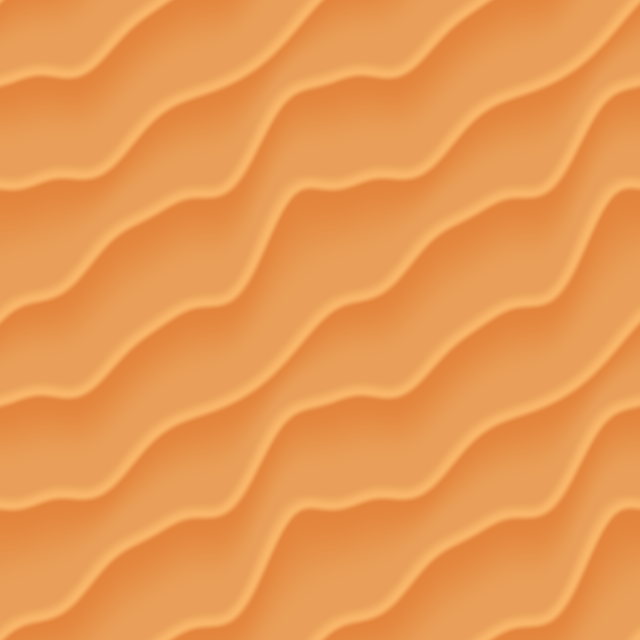
This pattern is drawn by a WebGL 2 fragment shader. Its source:

```glsl
#version 300 es
precision highp float;

uniform vec2 u_resolution;
out vec4 outColor;

const float TAU = 6.2831853;
const float REPEATS = 2.0;
const float RIDGES = 3.0;        // one curve winds through three tiles before closing
const int HARMONICS = 12;

const vec3 SAND = vec3(0.914, 0.625, 0.348);
const vec3 SHADE = vec3(0.892, 0.520, 0.235);
const vec3 CREST = vec3(0.975, 0.708, 0.410);

// Cosine and sine amplitudes of the layered waves
const vec2 WAVES[HARMONICS] = vec2[HARMONICS](
    vec2(0.0145, 0.0601), vec2(-0.0758, -0.0224), vec2(-0.1017, 0.0),
    vec2(-0.0183, 0.0575), vec2(-0.0453, -0.0333), vec2(-0.1163, 0.0343),
    vec2(0.0128, 0.004), vec2(0.001, 0.0265), vec2(0.0139, 0.0245),
    vec2(0.0183, 0.002), vec2(0.0005, 0.0338), vec2(0.0193, 0.0));

// Height (x) and slope (y) of the ridge curve at s
vec2 ridgeCurve(float s) {
    vec2 wave = vec2(0.0);
    for (int i = 0; i < HARMONICS; i++) {
        float frequency = TAU * float(i + 1) / RIDGES;
        float c = cos(frequency * s);
        float n = sin(frequency * s);
        wave.x += dot(WAVES[i], vec2(c, n));
        wave.y += frequency * dot(WAVES[i], vec2(-n, c));
    }
    return (vec2(2.0 * s - 2.017, 2.0) - wave) / RIDGES;
}

// Turns a vertical gap into an approximate distance to a sloping curve
float slopeDistance(float gap, float slope) {
    return gap * inversesqrt(1.0 + slope * slope);
}

float fadeOut(float start, float end, float value) {
    return 1.0 - smoothstep(start, end, value);
}

vec3 duneColor(vec2 tile) {
    // Nearest ridges over and under the point: vertical gap and slope
    vec2 over = vec2(1.0, 0.0);
    vec2 under = vec2(1.0, 0.0);
    for (float i = 0.0; i < RIDGES; i++) {
        vec2 ridge = ridgeCurve(tile.x + i);
        float rise = fract(ridge.x - tile.y);
        float drop = 1.0 - rise;
        if (rise < over.x) over = vec2(rise, ridge.y);
        if (drop < under.x) under = vec2(drop, ridge.y);
    }

    // Soft shadow falling from the upper ridge
    float depth = over.x / (over.x + under.x);
    vec3 color = mix(SAND, SHADE, fadeOut(0.04, 0.68, depth));

    // Lit crest: crisp below, softer above
    float lowerLip = fadeOut(0.0, 0.023, slopeDistance(over.x, over.y));
    float upperLip = fadeOut(0.002, 0.037, slopeDistance(under.x, under.y));
    return mix(color, CREST, max(lowerLip, upperLip));
}

void main() {
    vec2 uv = gl_FragCoord.xy / u_resolution;
    outColor = vec4(duneColor(fract(uv * REPEATS)), 1.0);
}
```
